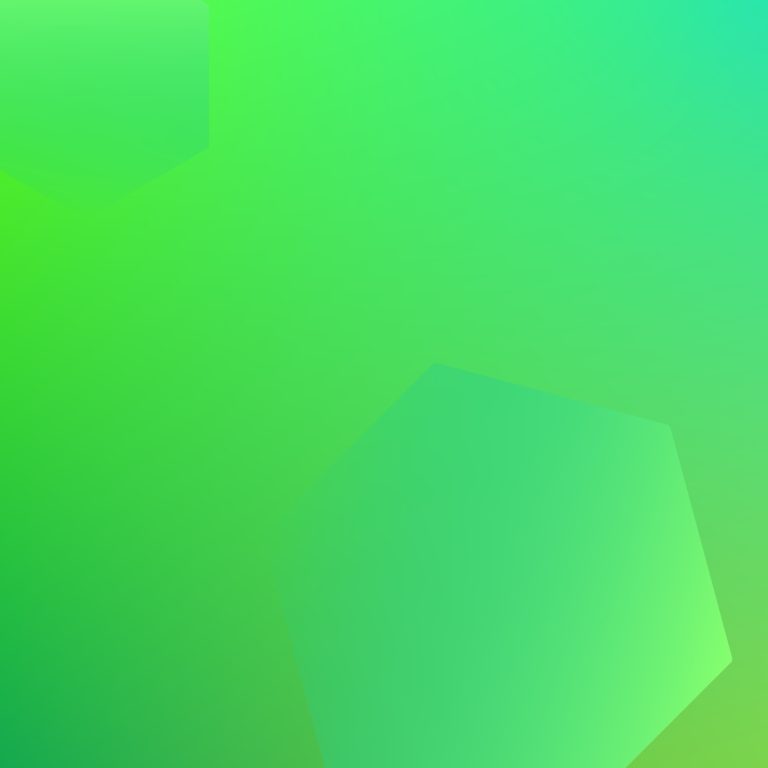
A three.js fragment shader for this background:

```glsl
// Green gradient backdrop with two translucent, softly lit hexagons.

varying vec2 vUv;

// Backdrop colours: a 3 x 3 grid, named by row and column
const vec3 LOW_LEFT   = vec3(0.080, 0.660, 0.310);
const vec3 LOW_MID    = vec3(0.330, 0.757, 0.295);
const vec3 LOW_RIGHT  = vec3(0.490, 0.830, 0.295);
const vec3 MID_LEFT   = vec3(0.215, 0.835, 0.205);
const vec3 CENTRE     = vec3(0.290, 0.860, 0.353);
const vec3 MID_RIGHT  = vec3(0.337, 0.867, 0.463);
const vec3 HIGH_LEFT  = vec3(0.370, 1.000, 0.150);
const vec3 HIGH_MID   = vec3(0.275, 0.960, 0.430);
const vec3 HIGH_RIGHT = vec3(0.196, 0.918, 0.588);

// Teal glow in the upper right corner
const vec3 GLOW_SHIFT = vec3(-0.030, -0.015, 0.080);
const float GLOW_RADIUS = 0.17;

// Hexagons: centre, circumradius, direction of the bright vertex in degrees
const vec2 LARGE_CENTRE = vec2(0.648, 0.222);
const float LARGE_RADIUS = 0.317;
const float LARGE_ANGLE = -15.0;
const vec3 LARGE_DEEP = vec3(0.157, 0.804, 0.522);
const vec3 LARGE_LIT  = vec3(0.525, 1.000, 0.431);

const vec2 SMALL_CENTRE = vec2(0.1112, 0.9007);
const float SMALL_RADIUS = 0.186;
const float SMALL_ANGLE = 90.0;
const vec3 SMALL_DEEP = vec3(0.184, 0.847, 0.431);
const vec3 SMALL_LIT  = vec3(0.537, 1.040, 0.455);

const float CORNER_ROUNDING = 0.007;
const float EDGE_SOFTNESS = 0.001;

// Smooth quadratic ramp through three colours at 0, 0.5 and 1
vec3 ramp(vec3 start, vec3 middle, vec3 end, float t) {
  return start * (1.0 - 2.0 * t) * (1.0 - t)
       + middle * 4.0 * t * (1.0 - t)
       + end * t * (2.0 * t - 1.0);
}

vec3 backdrop(vec2 p) {
  vec3 low  = ramp(LOW_LEFT, LOW_MID, LOW_RIGHT, p.x);
  vec3 mid  = ramp(MID_LEFT, CENTRE, MID_RIGHT, p.x);
  vec3 high = ramp(HIGH_LEFT, HIGH_MID, HIGH_RIGHT, p.x);
  vec2 fromCorner = (p - vec2(1.0)) / GLOW_RADIUS;
  return ramp(low, mid, high, p.y)
       + GLOW_SHIFT * exp(-dot(fromCorner, fromCorner));
}

// Signed distance to a hexagon with vertices on the x axis
float hexagonDistance(vec2 p, float apothem) {
  const vec3 k = vec3(-0.866025, 0.5, 0.577350);
  p = abs(p);
  p -= 2.0 * min(dot(k.xy, p), 0.0) * k.xy;
  p -= vec2(clamp(p.x, -k.z * apothem, k.z * apothem), apothem);
  return length(p) * sign(p.y);
}

// Lays a hexagon over the base, fading in towards its bright vertex
vec3 addHexagon(vec3 base, vec2 p, vec2 centre, float radius, float angle,
                vec3 deep, vec3 lit) {
  float a = radians(angle);
  vec2 axis = vec2(cos(a), sin(a));
  vec2 offset = p - centre;
  vec2 local = vec2(dot(offset, axis), dot(offset, vec2(-axis.y, axis.x)));

  float apothem = radius * 0.866025 - CORNER_ROUNDING;
  float d = hexagonDistance(local, apothem) - CORNER_ROUNDING;
  float coverage = 1.0 - smoothstep(-EDGE_SOFTNESS, EDGE_SOFTNESS, d);

  float along = clamp(0.5 + 0.5 * local.x / radius, 0.0, 1.0);
  float opacity = 1.0 - (1.0 - along) * (1.0 - along);
  return mix(base, mix(deep, lit, along * along), coverage * opacity);
}

void main() {
  vec3 color = backdrop(vUv);
  color = addHexagon(color, vUv, LARGE_CENTRE, LARGE_RADIUS, LARGE_ANGLE,
                     LARGE_DEEP, LARGE_LIT);
  color = addHexagon(color, vUv, SMALL_CENTRE, SMALL_RADIUS, SMALL_ANGLE,
                     SMALL_DEEP, SMALL_LIT);
  gl_FragColor = vec4(clamp(color, 0.0, 1.0), 1.0);
}
```
